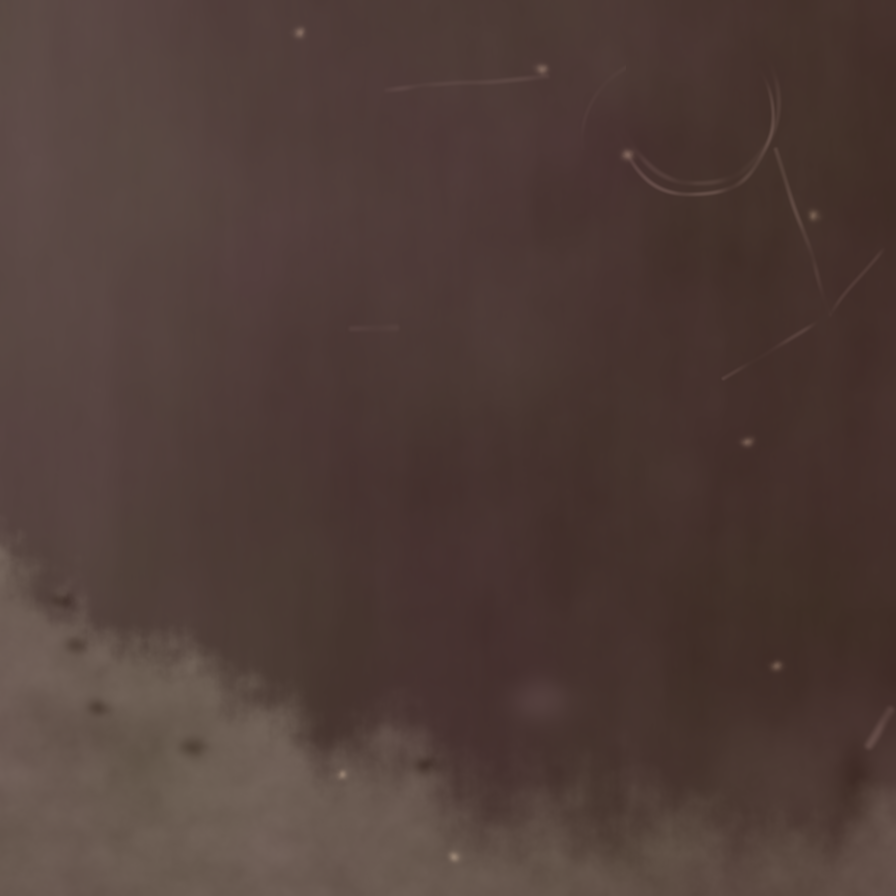
This texture is drawn by a WebGL 2 fragment shader. Its source:

```glsl
#version 300 es
precision highp float;
// Worn dark brown plaster: pale dusty foot, soft stains, fine scratches and chips.
uniform vec2 u_resolution;
out vec4 fragColor;

float hash(vec2 p) {
  p = fract(p * vec2(0.1031, 0.1137));
  p += dot(p, p.yx + 33.33);
  return fract((p.x + p.y) * p.x * 91.7);
}

float noise(vec2 p) {
  vec2 i = floor(p), f = fract(p);
  f = f * f * (3.0 - 2.0 * f);
  return mix(mix(hash(i), hash(i + vec2(1, 0)), f.x),
             mix(hash(i + vec2(0, 1)), hash(i + vec2(1, 1)), f.x), f.y);
}

// Layered noise, centred on zero
float fbm(vec2 p) {
  float sum = 0.0, amp = 0.5;
  for (int i = 0; i < 5; i++) {
    sum += amp * (noise(p) - 0.5);
    p = mat2(1.6, 1.2, -1.2, 1.6) * p + 7.3;
    amp *= 0.5;
  }
  return sum;
}

float blob(vec2 p, vec2 centre, vec2 size) {
  vec2 d = (p - centre) / size;
  return exp(-dot(d, d));
}

float scratch(vec2 p, vec2 a, vec2 b, float width) {
  vec2 d = b - a;
  float t = clamp(dot(p - a, d) / dot(d, d), 0.0, 1.0);
  return smoothstep(width, 0.0, length(p - a - d * t));
}

// Lower part of a ring, fading out at its ends
float arc(vec2 p, vec2 centre, float radius, float width) {
  vec2 d = p - centre;
  float line = smoothstep(width, 0.0, abs(length(d) - radius));
  return line * smoothstep(0.3, -0.5, d.y / radius - 0.4 * d.x / radius);
}

void main() {
  vec2 uv = gl_FragCoord.xy / u_resolution;
  float broad = fbm(uv * 4.0 + 3.0);
  float mottled = fbm(uv * 13.0 + 20.0);
  float fine = fbm(uv * 45.0);
  float streaks = fbm(uv * vec2(28.0, 5.0) + 11.0);

  // Brown wall, lighter towards the left and the upper corner
  vec3 wall = mix(vec3(0.325, 0.255, 0.238), vec3(0.285, 0.212, 0.196), smoothstep(0.0, 0.5, uv.x));
  wall = mix(wall, vec3(0.268, 0.191, 0.171), smoothstep(0.45, 1.0, uv.x));
  wall += 0.035 * blob(uv, vec2(0.02, 0.9), vec2(0.3, 0.4));
  wall += 0.018 * blob(uv, vec2(0.66, 0.96), vec2(0.25, 0.14));
  wall -= 0.014 * blob(uv, vec2(0.66, 0.32), vec2(0.3, 0.2));
  wall += vec3(0.012, 0.016, 0.012) * blob(uv, vec2(0.55, 0.64), vec2(0.15, 0.12));
  wall += 0.035 * broad + 0.03 * mottled * smoothstep(0.1, 0.7, uv.x) + 0.025 * streaks;

  // Ragged pale foot, crisp at left and hazy at right
  float dx = uv.x - 0.73;
  float edge = 0.085 + 0.56 * dx * dx + 0.03 * blob(uv, vec2(0.22, uv.y), vec2(0.07, 1.0))
             + 0.035 * blob(uv, vec2(0.43, uv.y), vec2(0.07, 1.0));
  float depth = edge - uv.y + 0.07 * mottled + 0.045 * fine + 0.07 * streaks;
  float softness = mix(0.035, 0.085, smoothstep(0.1, 0.7, uv.x));
  float foot = smoothstep(-softness, softness, depth);
  foot = max(foot, 0.4 * smoothstep(0.26, 0.1, uv.y) * smoothstep(0.68, 0.9, uv.x));
  vec3 dust = mix(vec3(0.425, 0.362, 0.328), vec3(0.375, 0.307, 0.272), smoothstep(0.25, 0.95, uv.x));
  dust += 0.05 * broad + 0.06 * mottled + 0.035 * fine;
  dust -= 0.025 * blob(uv, vec2(0.1, 0.18), vec2(0.16, 0.05));
  vec3 color = mix(wall, dust, foot);

  // Cool and olive tints, a pale smudge and a dark stain
  color += vec3(0.012, -0.008, 0.016) * fbm(uv * 6.0 + 50.0) * 1.6;
  color += vec3(0.06, 0.055, 0.06) * blob(uv, vec2(0.605, 0.218), vec2(0.035, 0.025));
  color -= 0.06 * blob(uv, vec2(0.955, 0.125), vec2(0.02, 0.045));
  color += 0.022 * blob(uv, vec2(0.76, 0.46), vec2(0.035, 0.04));

  // Scratches, broken up by noise
  vec2 p = uv + 0.006 * vec2(noise(uv * 18.0), noise(uv * 18.0 + 9.0)) - 0.003;
  float lines = arc(p, vec2(0.775, 0.87), 0.088, 0.004);
  lines += 0.5 * arc(p, vec2(0.78, 0.885), 0.09, 0.005);
  lines += 0.35 * smoothstep(0.004, 0.0, abs(length(p - vec2(0.74, 0.845)) - 0.09)) * step(p.x, 0.7) * step(0.83, p.y);
  lines += 0.9 * scratch(p, vec2(0.866, 0.83), vec2(0.927, 0.648), 0.0045);
  lines += 0.7 * scratch(p, vec2(0.927, 0.648), vec2(0.807, 0.577), 0.004);
  lines += 0.5 * scratch(p, vec2(0.927, 0.648), vec2(0.983, 0.72), 0.004);
  lines += 0.5 * scratch(p, vec2(0.43, 0.898), vec2(0.61, 0.917), 0.005);
  lines += 0.5 * scratch(p, vec2(0.39, 0.633), vec2(0.44, 0.635), 0.006);
  lines += 0.9 * scratch(p, vec2(0.97, 0.17), vec2(0.995, 0.208), 0.008);
  color += vec3(0.115, 0.1, 0.098) * lines * smoothstep(0.1, 0.8, noise(uv * 38.0 + 4.0));

  // Pale chips and dark pits
  vec2 chips[8] = vec2[8](vec2(0.334, 0.965), vec2(0.605, 0.92), vec2(0.909, 0.761), vec2(0.866, 0.254),
                          vec2(0.38, 0.135), vec2(0.508, 0.042), vec2(0.835, 0.506), vec2(0.7, 0.825));
  vec2 pits[5] = vec2[5](vec2(0.07, 0.328), vec2(0.085, 0.278), vec2(0.11, 0.21), vec2(0.475, 0.145), vec2(0.215, 0.165));
  vec2 wobble = 0.012 * vec2(fine, mottled);
  for (int i = 0; i < 8; i++) color += vec3(0.2, 0.18, 0.15) * blob(uv + wobble, chips[i], vec2(0.006, 0.005));
  for (int i = 0; i < 5; i++) color -= 0.1 * blob(uv + wobble, pits[i], vec2(0.012, 0.009));

  fragColor = vec4(color + 0.008 * fine, 1.0);
}
```
